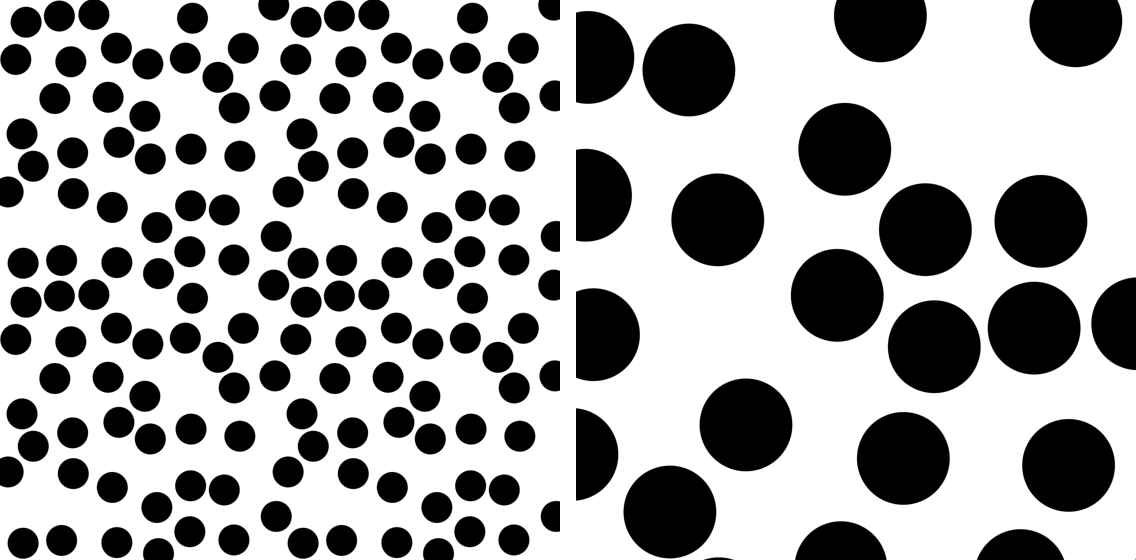
Left, the full canvas; right, a detail of the centre.
This pattern is drawn by a WebGL 2 fragment shader. Its source:

```glsl
#version 300 es
precision highp float;
// Black dots scattered on white in a square tile that repeats across and down.
// Each cell of a coarse grid tries random spots for one dot and keeps the first
// that stays clear of its neighbours; a cell that finds none is left empty.

uniform vec2 u_resolution;
out vec4 fragColor;

const float REPEATS = 2.0;          // tiles across and down
const ivec2 GRID = ivec2(7, 6);     // cells per tile
const int CELLS = 42;               // GRID.x * GRID.y
const int TRIES = 7;                // spots tried per cell
const float RADIUS = 0.0552;        // dot radius, in tiles
const float MIN_SPACING = 0.12;     // least distance between centres, in tiles
const float SEED = 3.7;
const float EDGE_PIXELS = 0.8;      // half width of the soft edge
const vec2 UNPLACED = vec2(9.0);    // far from every cell
const vec3 PAPER = vec3(1.0);
const vec3 INK = vec3(0.0);

vec2 hash2(vec2 p) {
    vec2 k = vec2(dot(p, vec2(127.1, 311.7)), dot(p, vec2(269.5, 183.3)));
    return fract(sin(k) * 43758.5453);
}

// True if a spot in a cell keeps its distance from dots in adjoining cells.
bool isClear(ivec2 cell, vec2 spot, vec2 spots[CELLS]) {
    for (int y = -1; y <= 1; y++) {
        for (int x = -1; x <= 1; x++) {
            ivec2 side = ivec2(x, y);
            ivec2 other = (cell + side + GRID) % GRID;
            vec2 gap = vec2(side) + spots[other.y * GRID.x + other.x] - spot;
            if (length(gap / vec2(GRID)) < MIN_SPACING) return false;
        }
    }
    return true;
}

// Signed distance to the nearest dot, in tiles.
float dotField(vec2 p) {
    vec2 spots[CELLS];
    for (int i = 0; i < CELLS; i++) spots[i] = UNPLACED;

    float nearest = 9.0;
    for (int i = 0; i < CELLS; i++) {
        ivec2 cell = ivec2(i % GRID.x, i / GRID.x);
        for (int t = 0; t < TRIES; t++) {
            vec2 spot = hash2(vec2(float(i) + SEED, float(t) * 1.37 + SEED));
            if (!isClear(cell, spot, spots)) continue;
            spots[i] = spot;
            // Nearest copy of the dot; whole tiles only, so none spill in from outside
            vec2 offset = p - (vec2(cell) + spot) / vec2(GRID);
            offset -= clamp(floor(offset + 0.5), 0.0, REPEATS - 1.0);
            nearest = min(nearest, length(offset));
            break;
        }
    }
    return nearest - RADIUS;
}

void main() {
    vec2 tilePos = gl_FragCoord.xy / u_resolution * REPEATS;
    float edge = EDGE_PIXELS * REPEATS / min(u_resolution.x, u_resolution.y);
    float paperAmount = smoothstep(-edge, edge, dotField(tilePos));
    fragColor = vec4(mix(INK, PAPER, paperAmount), 1.0);
}
```
